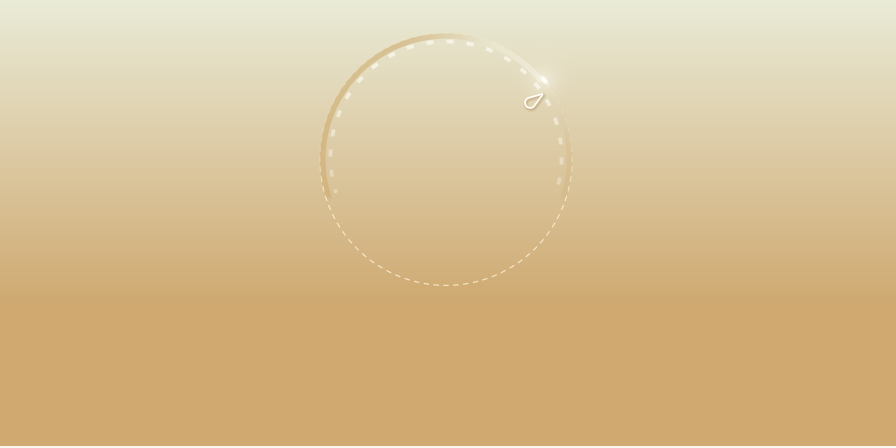
Give the GLSL for this background, as a WebGL 1 fragment shader.

```glsl
precision highp float;
// A sand-coloured vertical gradient carrying a thin round dial: dashed rim,
// fading upper band, inner tick marks, a glowing spark and a drop pointer.
// All lengths are in canvas heights; dial angles run clockwise from the top.

uniform vec2 u_resolution;

#define DIAL_CENTRE vec2(0.9956, 0.6445)
#define DIAL_RADIUS 0.2815
#define BAND_WIDTH 0.0125
#define BAND_END 110.0
#define TICK_RADIUS 0.258
#define TICK_STEP 10.0
#define RIM_STEP 4.5
#define SPARK_ANGLE 51.0
#define HORIZON 0.318
#define DROP_POS vec2(0.188, 0.1263)

const vec3 SKY = vec3(0.916, 0.922, 0.845);
const vec3 SAND = vec3(0.810, 0.662, 0.440);
const vec3 BAND_TAN = vec3(0.810, 0.680, 0.450);
const vec3 CREAM = vec3(0.985, 0.940, 0.830);
const vec3 WHITE = vec3(1.0, 0.995, 0.97);

// Antialiased coverage of a signed distance.
float cover(float d) {
  return clamp(0.5 - d * u_resolution.y, 0.0, 1.0);
}

float dialAngle(vec2 p) {
  return degrees(atan(p.x, p.y));
}

float boxDistance(vec2 p, vec2 halfSize) {
  vec2 q = abs(p) - halfSize;
  return length(max(q, 0.0)) + min(max(q.x, q.y), 0.0);
}

// Dashes repeated around a circle, spaced by a step in degrees.
float dashRing(vec2 p, float radius, float spacing, float phase, vec2 halfSize) {
  float turn = mod(dialAngle(p) - phase + 0.5 * spacing, spacing) - 0.5 * spacing;
  return boxDistance(vec2(radians(turn) * radius, length(p) - radius), halfSize);
}

// Two circles joined by tangents, the small one at height h.
float dropDistance(vec2 p, float r1, float r2, float h) {
  p.x = abs(p.x);
  float b = (r1 - r2) / h;
  float a = sqrt(1.0 - b * b);
  float k = dot(p, vec2(-b, a));
  if (k < 0.0) return length(p) - r1;
  if (k > a * h) return length(p - vec2(0.0, h)) - r2;
  return dot(p, vec2(a, b)) - r1;
}

float dropOutline(vec2 p) {
  vec2 axis = normalize(vec2(0.82, 0.57));
  vec2 q = vec2(dot(p, vec2(axis.y, -axis.x)), dot(p, axis));
  return abs(dropDistance(q, 0.0115, 0.001, 0.032)) - 0.002;
}

void main() {
  vec2 uv = gl_FragCoord.xy / u_resolution.y;
  vec2 p = uv - DIAL_CENTRE;
  float radius = length(p);
  float angle = dialAngle(p);

  // Backdrop
  vec3 color = mix(SAND, SKY, clamp((uv.y - HORIZON) / (1.0 - HORIZON), 0.0, 1.0));

  // Upper band: strong on the left, pale towards the spark, faint beyond it
  float upper = 1.0 - smoothstep(BAND_END - 3.0, BAND_END, abs(angle));
  float leftFade = 1.0 - smoothstep(-25.0, 28.0, angle);
  float rightFade = smoothstep(60.0, 95.0, angle);
  float band = cover(abs(radius - DIAL_RADIUS + 0.5 * BAND_WIDTH) - 0.5 * BAND_WIDTH);
  color = mix(color, BAND_TAN, band * upper * (0.62 * leftFade + 0.28 * rightFade));
  float trail = smoothstep(0.0, SPARK_ANGLE, angle) * step(angle, SPARK_ANGLE);
  color = mix(color, WHITE, band * trail * 0.35);

  // Dashed rim, hidden under the strong part of the band
  float rim = cover(dashRing(p, DIAL_RADIUS, RIM_STEP, 0.0, vec2(0.0058, 0.0013)));
  float rimFade = mix(0.25, 0.85, smoothstep(80.0, 112.0, abs(angle)));
  color = mix(color, CREAM, rim * rimFade);

  // Inner ticks
  vec2 tickPos = p - vec2(0.0, 0.005);
  float tick = cover(dashRing(tickPos, TICK_RADIUS, TICK_STEP, 2.0, vec2(0.0078, 0.0042)));
  float tickFade = mix(0.62, 0.32, smoothstep(45.0, 105.0, abs(angle)));
  color = mix(color, WHITE, tick * tickFade * step(abs(angle), BAND_END - 3.0));

  // Spark and its halo
  float sparkTurn = radians(SPARK_ANGLE);
  vec2 outward = vec2(sin(sparkTurn), cos(sparkTurn));
  vec2 s = p - outward * DIAL_RADIUS;
  vec2 local = vec2(dot(s, vec2(outward.y, -outward.x)), dot(s, outward));
  float halo = 0.35 * exp(-dot(s, s) / 0.0011);
  float core = exp(-dot(local * vec2(1.0, 2.0), local * vec2(1.0, 2.0)) / 0.00009);
  color = mix(color, WHITE, clamp(halo + core, 0.0, 1.0));

  // Drop pointer with a soft shadow
  vec2 d = p - DROP_POS;
  float shadow = 1.0 - smoothstep(-0.002, 0.006, dropOutline(d - vec2(0.002, -0.003)));
  color = mix(color, SAND * 0.85, 0.45 * shadow);
  color = mix(color, WHITE, cover(dropOutline(d)));

  // Pale strip along the bottom edge
  color = mix(color, vec3(0.98, 0.97, 0.95), cover(uv.y - 0.0045));

  gl_FragColor = vec4(color, 1.0);
}
```
